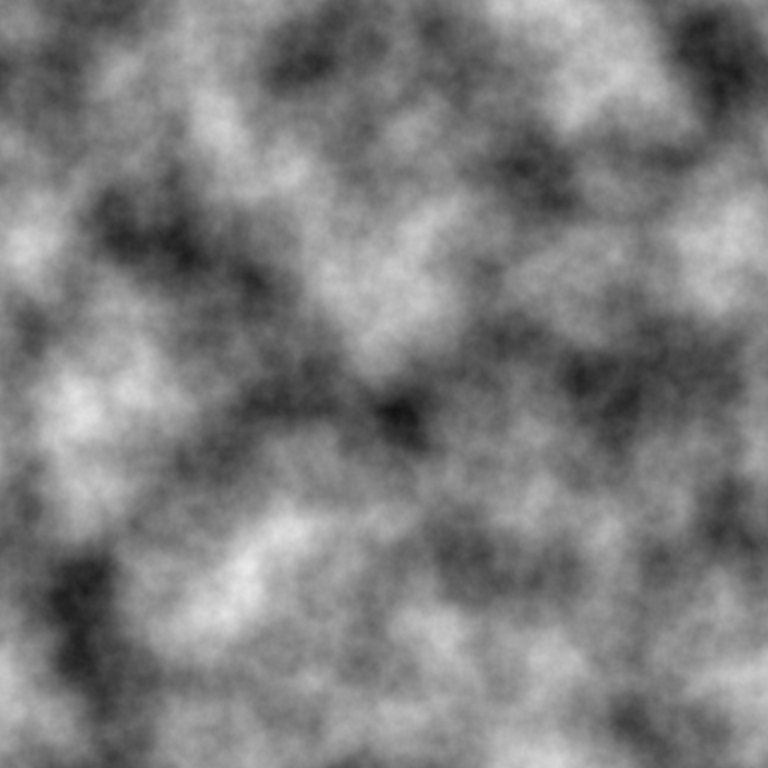
A Shadertoy shader for this texture:

```glsl
// Soft grey cloud texture that tiles in both directions.
// Octaves of gradient noise, each wrapping on a whole number of cells,
// are summed and mapped to a grey level around a middle tone.

const float BASE_CELLS   = 5.0;   // cells across the canvas in the first octave
const int   OCTAVES      = 6;
const float GAIN         = 0.5;   // amplitude ratio between octaves
const float MID_GREY     = 0.493;
const float CONTRAST     = 0.58;
const vec2  OCTAVE_SHIFT = vec2(0.37, 0.61);  // keeps the lattices from lining up
const float TAU          = 6.28318;

// Integer hash of a cell and octave, returned in 0..1
float hashCell(vec2 cell, int octave) {
    uint n = uint(cell.x) + (uint(cell.y) << 10) + (uint(octave + 1) << 20);
    n = (n ^ (n >> 16)) * 0x7feb352du;
    n = (n ^ (n >> 15)) * 0x846ca68bu;
    n ^= n >> 16;
    return float(n >> 8) / float(1 << 24);
}

// Contribution of one lattice corner: its unit gradient along the offset
float cornerSlope(vec2 cell, vec2 offset, float period, int octave) {
    float angle = TAU * hashCell(mod(cell, period), octave);
    return dot(vec2(cos(angle), sin(angle)), offset);
}

// Gradient noise that repeats every 'period' cells
float tiledNoise(vec2 p, float period, int octave) {
    vec2 cell = floor(p);
    vec2 f = p - cell;
    vec2 blend = f * f * f * (f * (f * 6.0 - 15.0) + 10.0);
    vec2 right = vec2(1.0, 0.0);
    vec2 up = vec2(0.0, 1.0);
    float a = cornerSlope(cell, f, period, octave);
    float b = cornerSlope(cell + right, f - right, period, octave);
    float c = cornerSlope(cell + up, f - up, period, octave);
    float d = cornerSlope(cell + 1.0, f - 1.0, period, octave);
    return mix(mix(a, b, blend.x), mix(c, d, blend.x), blend.y);
}

// Sum of octaves, each with twice the cells of the one before
float clouds(vec2 uv) {
    float sum = 0.0;
    float amplitude = 1.0;
    float period = BASE_CELLS;
    for (int i = 0; i < OCTAVES; i++) {
        vec2 p = uv * period + OCTAVE_SHIFT * float(i);
        sum += amplitude * tiledNoise(p, period, i);
        amplitude *= GAIN;
        period *= 2.0;
    }
    return sum;
}

void mainImage(out vec4 fragColor, in vec2 fragCoord) {
    vec2 uv = fragCoord / iResolution.xy;
    float grey = clamp(MID_GREY + CONTRAST * clouds(uv), 0.0, 1.0);
    fragColor = vec4(vec3(grey), 1.0);
}
```
